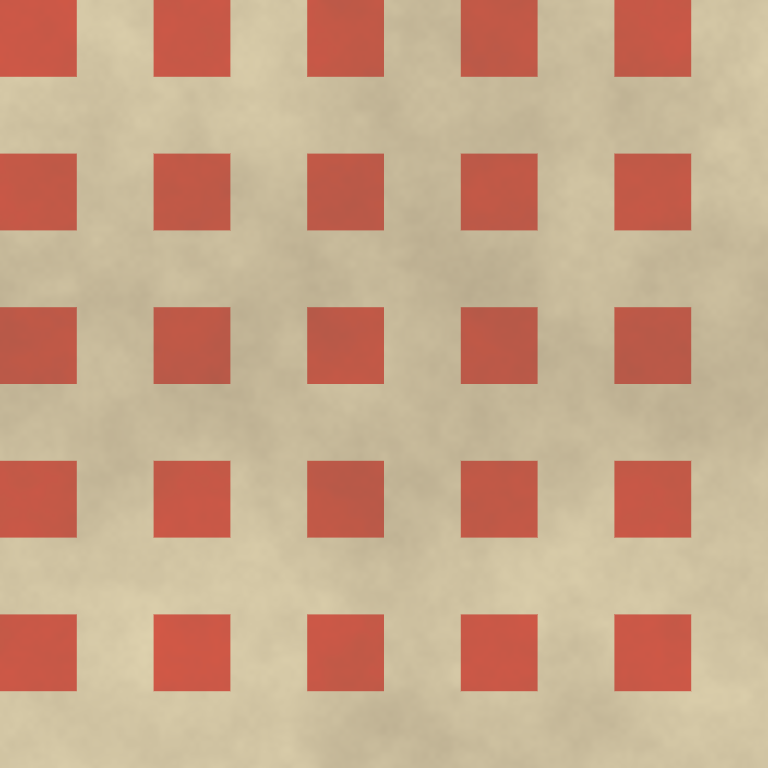
Write a Shadertoy shader that draws this pattern.

```glsl
// Five by five grid of red squares on mottled, aged cream paper; tiles seamlessly.

const float TAU = 6.2831853;

// Integer hash of a lattice cell, 0 to 1
float hash(ivec2 cell, int seed) {
    uint h = uint(cell.x) * 1597334673u ^ uint(cell.y) * 3812015801u ^ uint(seed) * 2798796415u;
    h = (h ^ (h >> 16)) * 2146121005u;
    h = (h ^ (h >> 15)) * 2221713035u;
    h ^= h >> 16;
    return float(h & 65535u) / 65535.0;
}

// Value noise that wraps after "period" cells
float wrapNoise(vec2 uv, int period, int seed) {
    vec2 p = uv * float(period);
    vec2 f = fract(p);
    f = f * f * f * (f * (f * 6.0 - 15.0) + 10.0);
    ivec2 a = ivec2(floor(p)) % period;
    ivec2 b = (a + 1) % period;
    return mix(mix(hash(a, seed), hash(ivec2(b.x, a.y), seed), f.x),
               mix(hash(ivec2(a.x, b.y), seed), hash(b, seed), f.x), f.y);
}

// Stacked octaves, from broad stains to fine grain
float mottle(vec2 uv) {
    float sum = 0.0, total = 0.0, amplitude = 1.0;
    int period = 4;
    for (int octave = 0; octave < 6; octave++) {
        sum += amplitude * wrapNoise(uv, period, octave + 1);
        total += amplitude;
        amplitude *= 0.7;
        period *= 2;
    }
    return sum / total;
}

// Coverage of the squares: half a cell wide, in the upper left of each cell
float squares(vec2 uv) {
    vec2 fromCentre = abs(fract(uv * 5.0 - vec2(0.25, 0.75) + 0.5) - 0.5);
    float dist = max(fromCentre.x, fromCentre.y) - 0.25;
    float pixel = 5.0 / min(iResolution.x, iResolution.y);
    return clamp(0.5 - dist / pixel, 0.0, 1.0);
}

void mainImage(out vec4 fragColor, in vec2 fragCoord) {
    vec2 uv = fragCoord / iResolution.xy;

    vec3 color = mix(vec3(0.87, 0.82, 0.68), vec3(0.83, 0.345, 0.275), squares(uv));

    // Grime: mottled all over, heavier toward the middle
    vec2 wave = cos(TAU * (uv - vec2(0.08, 0.0)));
    float grime = 0.48 + 1.3 * (mottle(uv) - 0.5) - 0.11 * (wave.x + wave.y);
    color = mix(color, vec3(0.42, 0.36, 0.30), 0.33 * clamp(grime, 0.0, 1.0));

    fragColor = vec4(color, 1.0);
}
```
